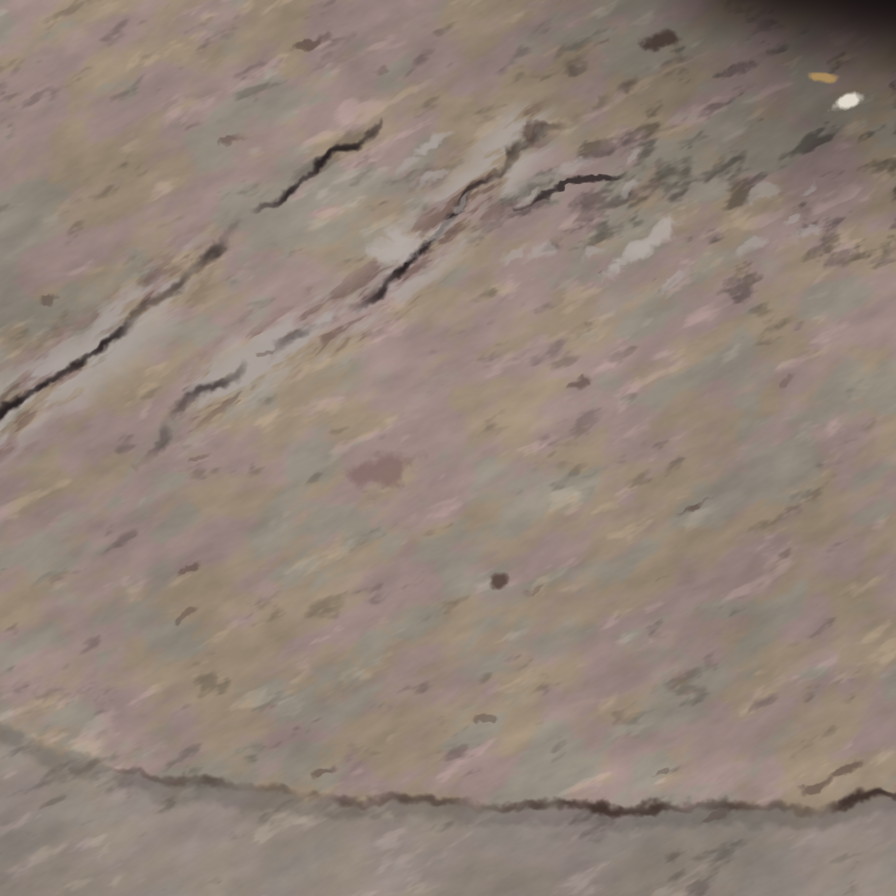
A Shadertoy shader for this texture:

```glsl
// Weathered pink and ochre sandstone with slanted cracks, pale chips and a low ledge.

const vec3 PINK = vec3(0.595, 0.515, 0.500);
const vec3 OCHRE = vec3(0.595, 0.530, 0.455);
const vec3 GREY_GREEN = vec3(0.560, 0.535, 0.490);
const vec3 PALE = vec3(0.670, 0.635, 0.615);
const vec3 CRACK = vec3(0.170, 0.140, 0.140);
const vec3 PIT = vec3(0.330, 0.260, 0.235);
const vec3 SHADOW = vec3(0.100, 0.075, 0.075);

float hash(vec2 p) {
    vec3 q = fract(p.xyx * 0.1031);
    q += dot(q, q.yzx + 33.33);
    return fract((q.x + q.y) * q.z);
}

float noise(vec2 p) {
    vec2 i = floor(p), f = fract(p);
    f = f * f * (3.0 - 2.0 * f);
    return mix(mix(hash(i), hash(i + vec2(1, 0)), f.x),
               mix(hash(i + vec2(0, 1)), hash(i + vec2(1, 1)), f.x), f.y);
}

// Layered noise, centred on zero
float fbm(vec2 p) {
    float sum = 0.0, amp = 0.5;
    for (int i = 0; i < 4; i++) {
        sum += amp * (noise(p) - 0.5);
        p = mat2(1.9, 0.6, -0.6, 1.9) * p + 17.3;
        amp *= 0.58;
    }
    return sum;
}

vec2 rotate(vec2 p, float a) {
    float c = cos(a), s = sin(a);
    return vec2(c * p.x + s * p.y, c * p.y - s * p.x);
}

// Distance to a polyline
float pathDistance(vec2 p, vec2 path[8]) {
    float best = 9.0;
    for (int i = 0; i < 7; i++) {
        vec2 d = path[i + 1] - path[i], q = p - path[i];
        best = min(best, length(q - d * clamp(dot(q, d) / dot(d, d), 0.0, 1.0)));
    }
    return best;
}

// Broken stroke whose width and strength vary on the way
float stroke(vec2 p, float dist, float width, float depth) {
    float wear = noise(p * 21.0) + 0.5 * noise(p * 60.0);
    width *= 0.35 + 0.8 * wear;
    return (1.0 - smoothstep(width * 0.2, width + 0.003, abs(dist)))
        * clamp(depth + 0.9 * (wear - 0.75), 0.0, 1.0);
}

// Ragged ellipse lying along the grain
float blob(vec2 p, vec2 centre, vec2 radius, float angle) {
    float r = length(rotate(p - centre, angle) / radius) + 1.3 * fbm(p * 55.0);
    return 1.0 - smoothstep(0.5, 1.25, r);
}

float span(float x, float a, float b, float soft) {
    return smoothstep(a - soft, a + soft, x) * (1.0 - smoothstep(b - soft, b + soft, x));
}

// Small mottled patches, with sparse dark dents and pale scuffs
vec3 stone(vec2 p, float rough) {
    vec2 g = rotate(p, 0.5) * vec2(1.0, 1.7);
    vec3 col = mix(PINK, OCHRE, smoothstep(-0.14, 0.16, fbm(g * 15.0 + 3.0)));
    col = mix(col, GREY_GREEN, 0.85 * smoothstep(0.0, 0.18, fbm(g * 13.0 + 41.0)));
    float dents = smoothstep(0.15, 0.34, fbm(g * vec2(19.0, 27.0) + 80.0) + 0.09 * rough);
    float scuffs = smoothstep(0.12, 0.32, fbm(g * vec2(17.0, 30.0) + 130.0) + 0.05 * rough);
    float shade = 0.20 * fbm(p * 5.0 + 9.0) + 0.17 * fbm(g * vec2(24.0, 34.0) + 7.0);
    return col * (1.0 + shade - (0.16 + 0.12 * rough) * dents + 0.11 * scuffs);
}

void mainImage(out vec4 fragColor, in vec2 fragCoord) {
    vec2 p = fragCoord / iResolution.xy;
    vec2 w = p + 0.026 * vec2(fbm(p * 32.0), fbm(p * 32.0 + 60.0));
    vec3 col = stone(p, blob(p, vec2(0.82, 0.81), vec2(0.26, 0.13), 0.2));

    // Ledge with greyer stone beneath
    float ledge = w.y - 0.099 - 0.095 * exp(-6.0 * p.x) - 0.015 * smoothstep(0.92, 1.0, p.x);
    float below = 1.0 - smoothstep(-0.01, 0.004, ledge);
    col = mix(col, vec3(dot(col, vec3(0.333))) * vec3(1.03, 0.97, 0.93), 0.6 * below);
    col *= 1.0 + 0.08 * span(ledge, 0.006, 0.05, 0.02) * smoothstep(0.3, 0.9, p.x);
    col *= 1.0 - 0.12 * span(ledge, -0.022, 0.0, 0.006);
    float depth = 0.25 + 0.4 * span(p.x, 0.53, 0.76, 0.05) + 0.5 * smoothstep(0.92, 0.95, p.x);
    col = mix(col, PIT * 0.8, stroke(p, ledge, 0.005, depth) * smoothstep(0.03, 0.13, p.x));

    // Two long cracks with pale, flaking lips
    vec2 left[8] = vec2[8](vec2(-0.02, 0.520), vec2(0.03, 0.560), vec2(0.07, 0.582), vec2(0.143, 0.633),
        vec2(0.20, 0.684), vec2(0.293, 0.768), vec2(0.35, 0.810), vec2(0.42, 0.858));
    vec2 middle[8] = vec2[8](vec2(0.156, 0.480), vec2(0.208, 0.551), vec2(0.30, 0.603), vec2(0.43, 0.674),
        vec2(0.488, 0.740), vec2(0.586, 0.846), vec2(0.638, 0.867), vec2(0.73, 0.925));
    float dLeft = pathDistance(w, left), dMiddle = pathDistance(w, middle);
    float flakes = fbm(rotate(p, 0.62) * vec2(18.0, 60.0));
    float lips = (1.0 - smoothstep(0.012, 0.05, dMiddle)) * span(p.x, 0.21, 0.61, 0.03);
    lips = max(lips, (1.0 - smoothstep(0.01, 0.06, dLeft)) * (1.0 - smoothstep(0.12, 0.3, p.x)));
    col = mix(col, PALE, 0.85 * lips * smoothstep(-0.1, 0.08, flakes));
    col = mix(col, PIT * 1.25, 0.6 * lips * smoothstep(0.1, 0.22, -flakes));
    float leftDepth = 0.8 - 0.65 * span(p.x, 0.14, 0.28, 0.012);
    float middleDepth = 0.3 + 0.45 * span(p.x, 0.43, 0.60, 0.03);
    col = mix(col, CRACK, stroke(p, dLeft, 0.005, leftDepth));
    col = mix(col, CRACK, stroke(p, dMiddle, 0.005, middleDepth));
    col = mix(col, CRACK, 0.8 * blob(w, vec2(0.64, 0.791), vec2(0.055, 0.005), 0.34));

    // Scattered pits and pale chips
    for (int i = 0; i < 20; i++) {
        float k = float(i), s = hash(vec2(k, 5.0));
        vec2 spot = vec2(hash(vec2(k, 3.0)), hash(vec2(k, 8.0)));
        vec2 size = vec2(0.015, 0.005) * (0.6 + 0.7 * s);
        col = mix(col, PIT, (0.25 + 0.4 * s) * blob(w, spot, size, 0.4));
        vec2 chip = vec2(0.42, 0.68) + vec2(0.5, 0.17) * spot.yx;
        col = mix(col, PALE, 0.6 * blob(w, chip, size * 1.3, 0.6));
    }
    col = mix(col, PIT, 0.85 * blob(p, vec2(0.557, 0.351), vec2(0.011, 0.008), 0.5));
    col = mix(col, vec3(0.50, 0.40, 0.385), 0.7 * blob(p, vec2(0.424, 0.474), vec2(0.035, 0.02), 0.3));
    col = mix(col, PALE * 1.05, 0.85 * blob(w, vec2(0.45, 0.726), vec2(0.03, 0.016), 0.3));
    col = mix(col, PALE * 1.05, 0.8 * blob(w, vec2(0.725, 0.733), vec2(0.052, 0.013), 0.7));

    // Dark corner and bright fragments
    col *= 1.0 - 0.28 * (1.0 - smoothstep(0.08, 0.42, length((p - 1.0) * vec2(0.8, 1.4))));
    float corner = smoothstep(-0.07, 0.06, p.y - 1.0 + 0.24 * (p.x - 0.78));
    col = mix(col, SHADOW, corner * smoothstep(0.66, 0.88, p.x));
    col = mix(col, PIT * 0.8, 0.85 * blob(p, vec2(0.737, 0.955), vec2(0.02, 0.009), 0.2));
    col = mix(col, vec3(0.88, 0.85, 0.80), blob(p, vec2(0.947, 0.887), vec2(0.016, 0.008), 0.35));
    col = mix(col, vec3(0.66, 0.54, 0.36), blob(p, vec2(0.917, 0.914), vec2(0.016, 0.006), -0.1));
    fragColor = vec4(clamp(col, 0.0, 1.0), 1.0);
}
```
